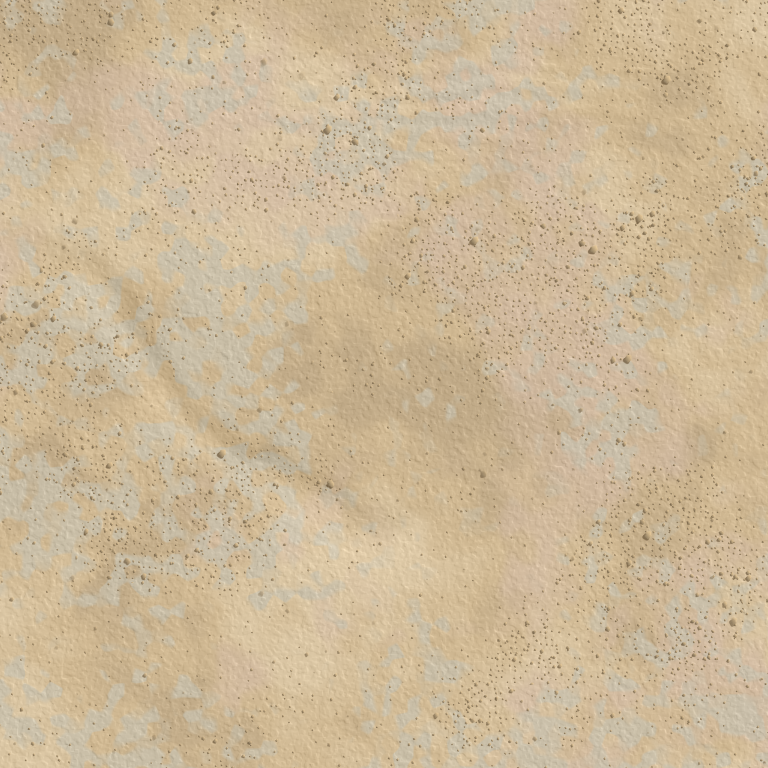
Write a three.js fragment shader that draws this texture.

```glsl
varying vec2 vUv;

const vec3 SAND = vec3(0.815, 0.722, 0.572);
const vec3 PALE = vec3(0.855, 0.775, 0.640);
const vec3 ROSE = vec3(0.825, 0.733, 0.645);
const vec3 DUST = vec3(0.782, 0.752, 0.675);
const vec3 DAMP = vec3(0.735, 0.650, 0.520);
const vec3 STONE = vec3(0.790, 0.690, 0.530);
const vec3 SHADOW = vec3(0.430, 0.350, 0.240);
const vec2 LIGHT = vec2(0.8, 0.6);
const float GRAIN_CELLS = 135.0;
const float GRAIN_STEP = 0.0018;
const float GRAIN_CONTRAST = 0.17;
const float RIPPLE_CONTRAST = 0.018;
const float RUT_CONTRAST = 0.06;
const float STONE_CELLS = 34.0;
const float STONE_SHARE = 0.035;
const float STONE_RADIUS = 0.16;
const float EDGE = 0.0011;
const float TAU = 6.28319;

float hash1(vec2 p) {
  vec3 q = fract(p.xyx * vec3(0.1031, 0.1030, 0.0973));
  q += dot(q, q.yzx + 33.33);
  return fract((q.x + q.y) * q.z);
}

vec2 hash2(vec2 p) {
  return vec2(hash1(p), hash1(p + 71.7));
}

// Cellular noise with softly blended cells
float cellNoise(vec2 p) {
  vec2 cell = floor(p);
  float sum = 0.0;
  float total = 0.0;
  for (int y = -1; y <= 1; y++) {
    for (int x = -1; x <= 1; x++) {
      vec2 id = cell + vec2(float(x), float(y));
      vec2 d = id + hash2(id) - p;
      float weight = exp(-6.0 * dot(d, d));
      sum += weight * hash1(id + 19.3);
      total += weight;
    }
  }
  return sum / total;
}

float patches(vec2 p) {
  return 0.5 * cellNoise(p * 4.0) + 0.3 * cellNoise(p * 11.0) + 0.2 * cellNoise(p * 29.0);
}

float grainHeight(vec2 p) {
  return 0.55 * cellNoise(p * GRAIN_CELLS) + 0.45 * cellNoise(p * GRAIN_CELLS * 1.9 + 5.0);
}

float bump(float x, float width) {
  return exp(-x * x / (width * width));
}

// Wind ripples near the top and a worn diagonal rut
float relief(vec2 p, float warp) {
  float phase = 230.0 * (p.y + 0.012 * sin(p.x * 9.0) + 0.04 * warp);
  float ripples = sin(phase) * bump(p.x - 0.58, 0.28) * bump(p.y - 0.87, 0.08);
  float rut = 0.8 * (p.y - 0.70 + 0.75 * p.x - 0.03 * sin(p.x * 14.0)) + 0.06 * (warp - 0.5);
  float span = smoothstep(0.0, 0.15, p.x) * (1.0 - smoothstep(0.42, 0.62, p.x));
  float banks = 0.6 * bump(rut + 0.045, 0.026) - bump(rut, 0.017);
  return RIPPLE_CONTRAST * ripples + RUT_CONTRAST * span * banks;
}

// One layer of lumpy stones, each with a lit side and a shadow
vec3 addStones(vec3 color, vec2 p, float layer, float cells, float share) {
  float turn = 0.7 * layer + 0.4;
  mat2 spin = mat2(cos(turn), sin(turn), -sin(turn), cos(turn));
  vec2 q = spin * p * cells + 37.0 * layer + 50.0;
  vec2 id = floor(q);
  vec2 d = (q - id - mix(vec2(0.27), vec2(0.73), hash2(id))) * spin;
  float kind = hash1(id + 7.9);
  float present = smoothstep(0.0, 0.03, share - hash1(id + 43.1));
  float angle = atan(d.y, d.x);
  float lumps = 1.0 + 0.14 * sin(2.0 * angle + kind * TAU) + 0.09 * sin(5.0 * angle - kind * 17.0);
  float radius = STONE_RADIUS * mix(0.55, 1.0, kind) * lumps;
  float soft = EDGE * cells;
  float shade = 1.0 - smoothstep(-soft, soft, length(d + LIGHT * radius * 0.6) - radius);
  float body = 1.0 - smoothstep(-soft, soft, length(d) - radius);
  float lit = clamp(dot(d, LIGHT) / radius, -1.0, 1.0);
  vec3 face = STONE * (0.88 + 0.24 * lit + 0.12 * (kind - 0.5));
  color = mix(color, SHADOW, 0.75 * shade * present);
  return mix(color, face, body * present);
}

void main() {
  vec2 p = vUv;

  // Broad tints of dry sand
  float tone = patches(p + 3.0);
  vec3 color = mix(SAND, PALE, smoothstep(0.42, 0.72, tone));
  color = mix(color, DAMP, 0.75 * (1.0 - smoothstep(0.20, 0.48, tone)));
  color = mix(color, ROSE, 0.75 * smoothstep(0.45, 0.70, patches(p + 17.0)));

  // Grey dust flecks
  float fleck = 0.55 * cellNoise(p * 62.0 + 9.0) + 0.45 * cellNoise(p * 8.0 + 31.0);
  color = mix(color, DUST, 0.8 * smoothstep(0.53, 0.74, fleck));

  // Soft ground forms and fine lit grain
  color += relief(p, cellNoise(p * 13.0 + 2.0));
  float slope = grainHeight(p) - grainHeight(p + LIGHT * GRAIN_STEP);
  color += GRAIN_CONTRAST * slope;

  // Scattered stones, from many small to few large
  float cluster = 0.55 * cellNoise(p * 5.0 + 23.0) + 0.45 * cellNoise(p * 15.0 + 11.0);
  float crowd = 0.25 + 2.0 * smoothstep(0.40, 0.80, cluster);
  for (int i = 4; i >= 0; i--) {
    float layer = float(i);
    float share = STONE_SHARE * pow(1.65, layer) * crowd;
    color = addStones(color, p, layer, STONE_CELLS * pow(1.4, layer), share);
  }

  gl_FragColor = vec4(clamp(color, 0.0, 1.0), 1.0);
}
```
